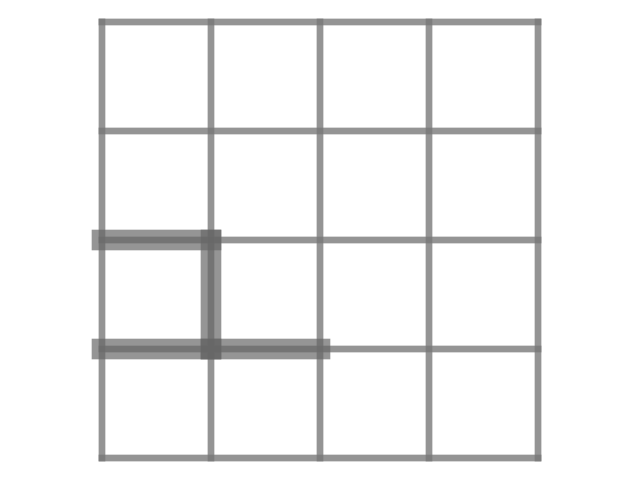
Reproduce this pattern procedurally as a WebGL 2 fragment shader.

```glsl
#version 300 es
precision highp float;

#define CELLS 4
#define CELL_SIZE 0.2271
#define THIN_HALF 0.0070
#define THICK_HALF 0.0215
#define THIN_INK 0.466
#define THIN_ALPHA 0.786
#define THICK_INK 0.40
#define THICK_ALPHA 0.69

uniform vec2 u_resolution;
out vec4 fragColor;

// Antialiased coverage of an axis-aligned stroke with square caps
float strokeCoverage(vec2 p, vec2 a, vec2 b, float halfWidth) {
    vec2 halfSize = 0.5 * abs(b - a) + halfWidth;
    vec2 dist = abs(p - 0.5 * (a + b)) - halfSize;
    vec2 cover = clamp(0.5 - dist * u_resolution.y, 0.0, 1.0);
    return cover.x * cover.y;
}

// Grid node to canvas position, node (0, 0) at the lower left
vec2 nodePosition(vec2 node) {
    return (node - 0.5 * float(CELLS)) * CELL_SIZE;
}

void main() {
    vec2 p = (gl_FragCoord.xy - 0.5 * u_resolution) / u_resolution.y;
    float shade = 1.0;

    // Thin grid: all verticals, all horizontals, blended as two layers
    float span = float(CELLS);
    float verticals = 0.0;
    float horizontals = 0.0;
    for (int i = 0; i <= CELLS; i++) {
        float k = float(i);
        verticals = max(verticals, strokeCoverage(p,
            nodePosition(vec2(k, 0.0)), nodePosition(vec2(k, span)), THIN_HALF));
        horizontals = max(horizontals, strokeCoverage(p,
            nodePosition(vec2(0.0, k)), nodePosition(vec2(span, k)), THIN_HALF));
    }
    shade = mix(shade, THIN_INK, THIN_ALPHA * verticals);
    shade = mix(shade, THIN_INK, THIN_ALPHA * horizontals);

    // Thick translucent walls: start node in xy, end node in zw
    vec4 walls[4] = vec4[4](
        vec4(0, 2, 1, 2), vec4(1, 1, 1, 2),
        vec4(0, 1, 1, 1), vec4(1, 1, 2, 1));
    for (int i = 0; i < 4; i++) {
        float wall = strokeCoverage(p, nodePosition(walls[i].xy),
                                    nodePosition(walls[i].zw), THICK_HALF);
        shade = mix(shade, THICK_INK, THICK_ALPHA * wall);
    }

    fragColor = vec4(vec3(shade), 1.0);
}
```
